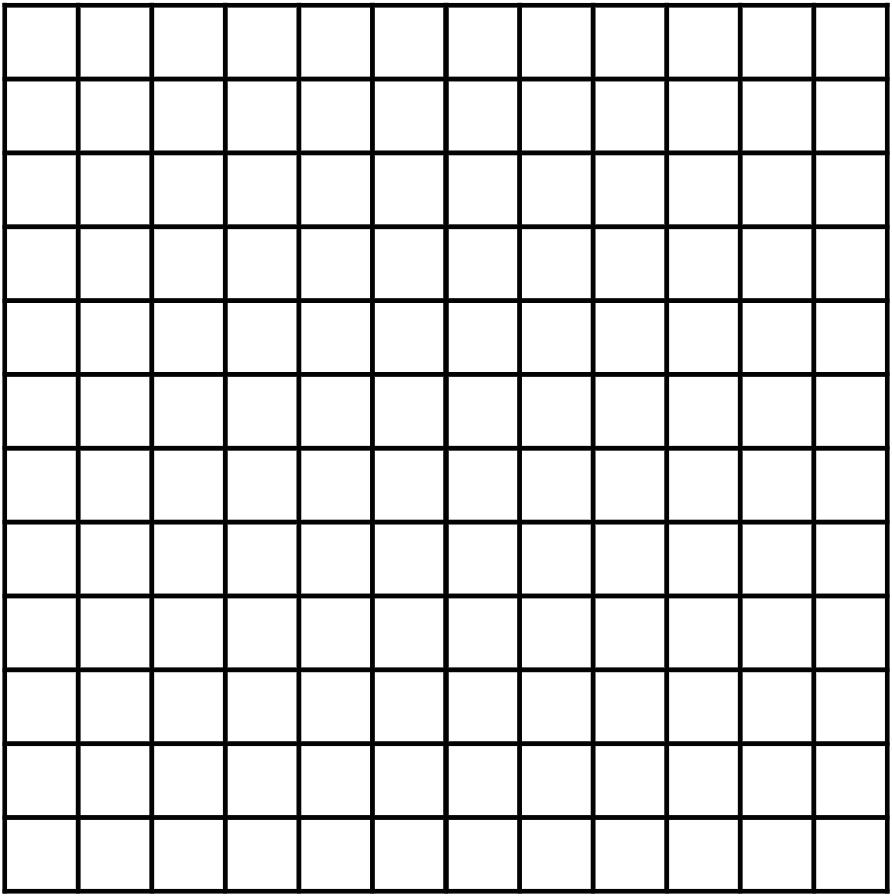
This pattern is drawn by a Shadertoy shader. Its source:

```glsl
// Ink coverage of a band, from signed distance to its edge (negative inside)
vec2 coverage(vec2 edgeDistance, vec2 pixel) {
    return clamp(0.5 - edgeDistance / pixel, 0.0, 1.0);
}

void mainImage(out vec4 fragColor, in vec2 fragCoord) {
    vec2 uv = fragCoord / iResolution.xy;
    vec2 pixel = 1.0 / iResolution.xy;

    // Grid bounds run through the centres of the outermost lines
    vec2 low = vec2(0.0052);
    vec2 high = vec2(0.9948, 0.9942);
    vec2 pitch = (high - low) / 12.0;

    // Nearest ruled line on each axis: x picks verticals, y horizontals
    vec2 index = clamp(round((uv - low) / pitch), 0.0, 12.0);
    vec2 lineDistance = abs(uv - low - index * pitch);

    // The central vertical is slightly heavier
    vec2 halfWidth = vec2(index.x == 6.0 ? 0.0031 : 0.0027, 0.0027);
    vec2 ruled = coverage(lineDistance - halfWidth, pixel);

    // Lines stop at the outer frame, leaving a thin white margin
    vec2 frame = abs(uv - 0.5 * (low + high)) - 0.5 * (high - low) - 0.0027;
    vec2 inside = coverage(frame, pixel);
    float ink = max(ruled.x, ruled.y) * inside.x * inside.y;

    fragColor = vec4(mix(vec3(1.0), vec3(0.01), ink), 1.0);
}
```
